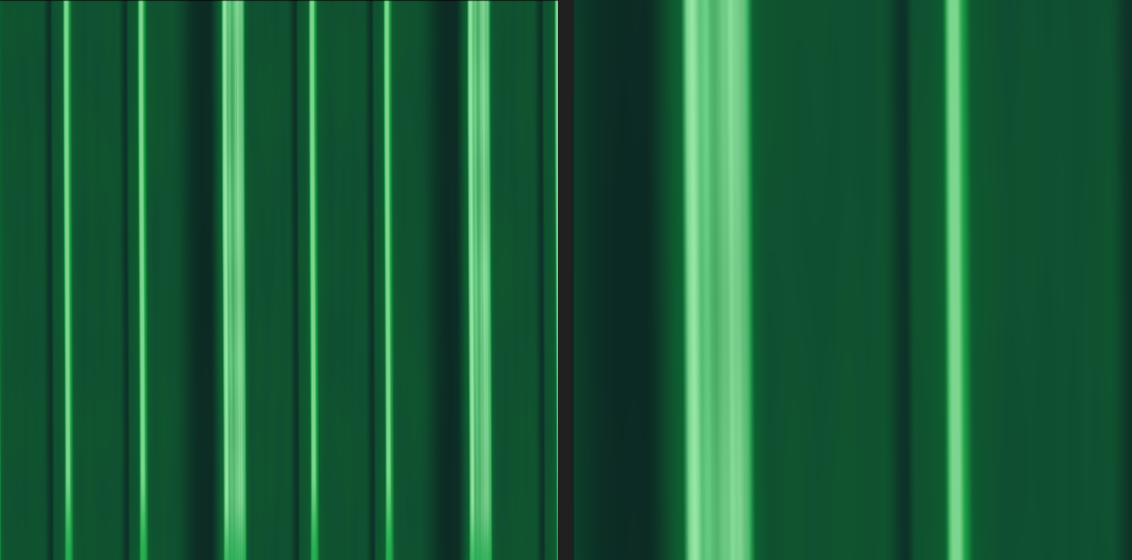
Left, the full canvas; right, a detail of the centre.
Give the GLSL for this texture, as a Shadertoy shader.

```glsl
// Glossy green corrugated metal: vertical ribs with grooves, thin glints and a wide bright ridge.

float hash(vec2 p) {
    p = fract(p * vec2(0.1031, 0.1137));
    p += dot(p, p.yx + 33.33);
    return fract((p.x + p.y) * p.x * 7.13);
}

vec2 gradientAt(vec2 cell) {
    float angle = 6.2832 * hash(cell + 17.0);
    return vec2(cos(angle), sin(angle));
}

float gradientNoise(vec2 p) {
    vec2 i = floor(p), f = fract(p);
    vec2 u = f * f * f * (f * (f * 6.0 - 15.0) + 10.0);
    vec2 e = vec2(0.0, 1.0);
    float low = mix(dot(gradientAt(i), f), dot(gradientAt(i + e.yx), f - e.yx), u.x);
    float high = mix(dot(gradientAt(i + e.xy), f - e.xy), dot(gradientAt(i + e.yy), f - e.yy), u.x);
    return mix(low, high, u.y);
}

// Strip from a to b with separate softness on each side
float strip(float x, float a, float b, float softA, float softB) {
    return smoothstep(a - softA, a + softA, x) * (1.0 - smoothstep(b - softB, b + softB, x));
}

float bell(float x, float width) {
    return exp(-x * x / (width * width));
}

void mainImage(out vec4 fragColor, in vec2 fragCoord) {
    vec2 uv = fragCoord / iResolution.xy;
    float pixel = 1.0 / iResolution.x;
    float soft = max(0.0022, pixel);

    // Ribs repeat about 2.27 times across and lean very slightly
    float period = 0.4404;
    float lean = 0.0035 * (1.0 - smoothstep(0.0, 1.0, uv.y));
    float x = mod(uv.x - lean + 0.0015, period);

    // Painted base with faint brushed streaks
    float streak = gradientNoise(uv * vec2(70.0, 3.0));
    float cloud = gradientNoise(uv * vec2(9.0, 5.0) + 4.0);
    vec3 color = mix(vec3(0.06, 0.305, 0.195), vec3(0.06, 0.335, 0.18), 0.5 + 0.6 * streak + 0.6 * cloud);

    // Broad shadowed valley before the ridge
    float valley = strip(x, 0.333, 0.385, 0.026, 0.009);
    color = mix(color, vec3(0.045, 0.165, 0.14), valley * (0.96 + 0.1 * streak));

    float fade = smoothstep(0.0, 0.17, uv.y);
    vec3 glintColor = mix(vec3(0.16, 0.68, 0.32), vec3(0.49, 0.84, 0.56), fade);

    // Two grooves, each followed by a thin glint
    for (int k = 0; k < 2; k++) {
        float rib = float(k);
        float groove = 0.0895 + 0.136 * rib;
        float glint = 0.1205 + 0.134 * rib;
        color = mix(color, vec3(0.05, 0.18, 0.15), 0.9 * strip(x, groove - 0.006, groove + 0.004, 0.007, 0.003));
        color = mix(color, vec3(0.04, 0.42, 0.19), 0.8 * bell(x - glint - 0.001, 0.0105));
        color = mix(color, vec3(0.11, 0.62, 0.27), strip(x, glint - 0.0055, glint + 0.0075, soft, soft * 1.4));
        color = mix(color, glintColor, strip(x, glint - 0.004, glint + 0.0035, soft, soft));
    }

    // Green halo on both sides of the ridge, wrapped over the seam
    float ridgeOffset = mod(x - 0.42 + 0.5 * period, period) - 0.5 * period;
    color = mix(color, vec3(0.04, 0.40, 0.19), 0.85 * strip(ridgeOffset, -0.026, 0.0235, 0.005, 0.006));

    // Wide ridge: pale left lip, striated face, saturated right rim
    float lines = gradientNoise(vec2(ridgeOffset * 240.0, uv.y * 0.7 + 2.0));
    vec3 face = mix(vec3(0.31, 0.72, 0.43), vec3(0.47, 0.81, 0.55), smoothstep(-0.014, 0.012, ridgeOffset));
    face += 0.14 * lines + 0.07 * cloud;
    face = mix(face, vec3(0.62, 0.92, 0.67), 0.9 * bell(ridgeOffset + 0.0155, 0.0035));
    face = mix(face, vec3(0.18, 0.66, 0.34), smoothstep(0.013, 0.019, ridgeOffset));
    face = mix(vec3(0.13, 0.66, 0.30), face, 0.25 + 0.75 * smoothstep(-0.02, 0.12, uv.y));
    color = mix(color, face, strip(ridgeOffset, -0.0205, 0.019, soft, soft));

    // Thin dark line along the top edge
    color *= 1.0 - 0.75 * smoothstep(0.9985 - pixel, 0.9985 + pixel, uv.y);
    fragColor = vec4(clamp(color, 0.0, 1.0), 1.0);
}
```
